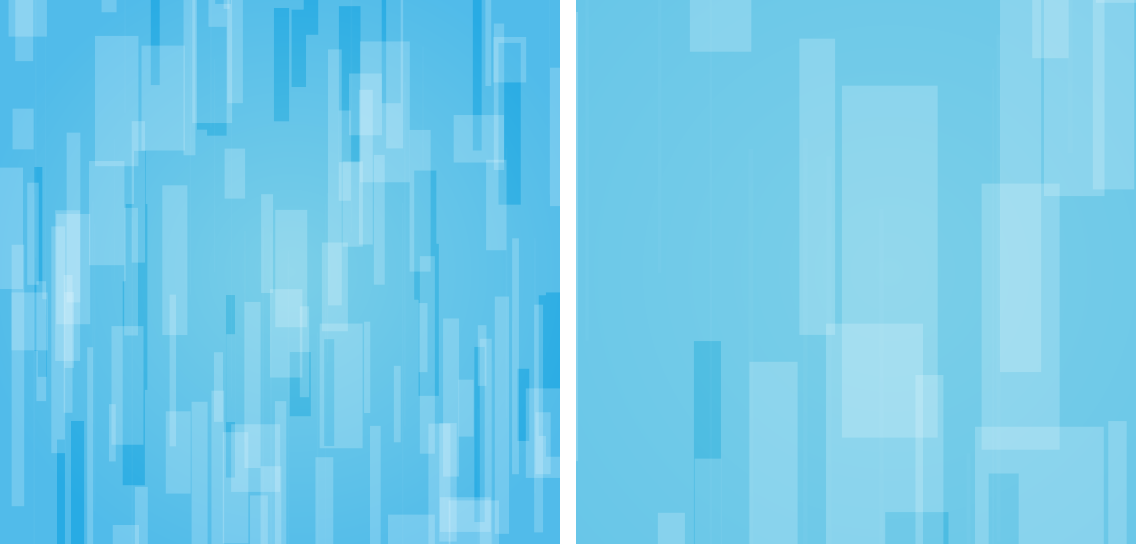
Left: the whole. Right: its middle third, enlarged.
Give the GLSL for this background, as a WebGL 2 fragment shader.

```glsl
#version 300 es
precision highp float;

uniform vec2 u_resolution;
out vec4 fragColor;

const vec3 DEEP_BLUE = vec3(0.155, 0.67, 0.895);
const vec3 GLOW_CYAN = vec3(0.36, 0.765, 0.885);
const vec3 VEIL_WHITE = vec3(0.96, 0.99, 1.0);
const float VEIL_OPACITY = 0.2;
const float GOLDEN_STEP = 0.618034;

uint scramble(uint n) {
    n = (n ^ 61u) ^ (n >> 16);
    n *= 9u;
    n ^= n >> 4;
    n *= 668265u;
    return n ^ (n >> 15);
}

// Four random values in 0..1 for one index of one family
vec4 hash4(int index, int seed) {
    uint a = scramble(uint(index * 4 + seed * 4096 + 17));
    uint b = scramble(a + 101u);
    uint c = scramble(b + 211u);
    uint d = scramble(c + 307u);
    return vec4(uvec4(a, b, c, d) & 65535u) / 65535.0;
}

// Antialiased coverage of an upright rectangle
float boxCoverage(vec2 p, vec2 center, vec2 size, vec2 pixel) {
    vec2 inside = clamp((0.5 * size - abs(p - center)) / pixel + 0.5, 0.0, 1.0);
    return inside.x * inside.y;
}

// Number of scattered rectangles lying over a point
float scatterBoxes(vec2 p, vec2 pixel, int count, vec2 minSize, vec2 maxSize, int seed) {
    float layers = 0.0;
    for (int i = 0; i < count; i++) {
        vec4 rnd = hash4(i, seed);
        float x = fract(float(i) * GOLDEN_STEP + float(seed) * 0.37 + 0.08 * rnd.x);
        vec2 center = vec2(x, mix(-0.08, 1.08, rnd.y));
        layers += boxCoverage(p, center, mix(minSize, maxSize, rnd.zw), pixel);
    }
    return layers;
}

// Soft radial glow behind the veils
vec3 glowBackdrop(vec2 p, vec2 center, float radius, float aspect) {
    float reach = length((p - center) * vec2(aspect, 1.0)) / radius;
    return mix(GLOW_CYAN, DEEP_BLUE, clamp(reach, 0.0, 1.0));
}

void main() {
    vec2 pixel = 1.0 / u_resolution;
    vec2 uv = gl_FragCoord.xy * pixel;
    float aspect = u_resolution.x / u_resolution.y;

    // A full veil with dark vertical gaps cut out
    float gaps = scatterBoxes(uv, pixel, 28, vec2(0.012, 0.08), vec2(0.04, 0.4), 1);
    float layers = 1.0 - min(gaps, 1.0);

    // Broad panels, narrow strips and faint hairlines
    layers += scatterBoxes(uv, pixel, 36, vec2(0.035, 0.06), vec2(0.095, 0.28), 2);
    layers += scatterBoxes(uv, pixel, 50, vec2(0.01, 0.1), vec2(0.032, 0.5), 3);
    layers += 0.12 * scatterBoxes(uv, pixel, 30, vec2(0.001, 0.2), vec2(0.003, 0.7), 4);

    // Each layer lets the same part of the backdrop through
    vec3 backdrop = glowBackdrop(uv, vec2(0.52, 0.5), 0.58, aspect);
    float transmission = pow(1.0 - VEIL_OPACITY, layers);
    fragColor = vec4(mix(VEIL_WHITE, backdrop, transmission), 1.0);
}
```
